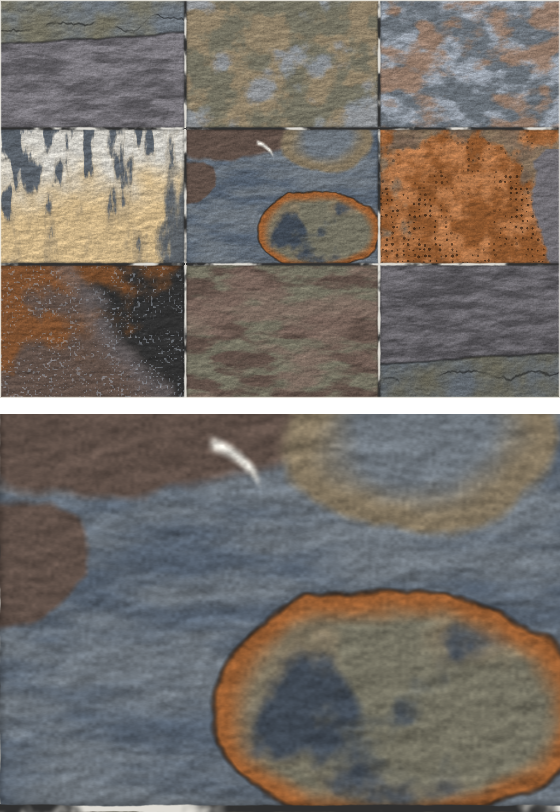
Top: the whole. Bottom: its middle third, enlarged.
Write a Shadertoy shader that draws this texture.

```glsl
// Nine weathered slate tiles, three across and three down, with thin chipped joints.

const vec3 SLATE = vec3(.43, .46, .49), PALE = vec3(.6, .63, .67), DARK = vec3(.19);
const vec3 OLIVE = vec3(.45, .44, .38), BROWN = vec3(.37, .31, .28), RUST = vec3(.6, .37, .2);
const vec3 TAN = vec3(.6, .54, .44), CREAM = vec3(.8, .7, .53), CHALK = vec3(.87, .86, .83);
const vec3 MAUVE = vec3(.43, .42, .44), INK = vec3(.29, .33, .38);

float hash(vec2 p) {
  vec3 v = fract(p.xyx * .1031);
  v += dot(v, v.yzx + 33.33);
  return fract((v.x + v.y) * v.z);
}

float noise(vec2 p) {
  vec2 i = floor(p), f = fract(p), e = vec2(1, 0);
  f *= f * (3. - 2. * f);
  return mix(mix(hash(i), hash(i + e), f.x), mix(hash(i + e.yx), hash(i + 1.), f.x), f.y);
}

float fbm(vec2 p) {
  float sum = 0., amp = .52;
  for (int i = 0; i < 5; i++, amp *= .5) {
    sum += amp * noise(p);
    p = mat2(1.6, 1.2, -1.2, 1.6) * p + 7.3;
  }
  return sum;
}

// Soft threshold around a level
float stain(float n, float level, float soft) { return smoothstep(level - soft, level + soft, n); }

// Thin line along the zero of a field
float line(float d, float width) { return 1. - smoothstep(0., width, abs(d)); }

// Ellipse field: positive inside, zero on the rim
float oval(vec2 q, vec2 centre, vec2 radius) { return 1. - length((q - centre) / radius); }

// Dark round pits, one jittered per cell
float pits(vec2 g) {
  vec2 id = floor(g), centre = .3 + .4 * vec2(hash(id), hash(id + 41.));
  float r = .28 * hash(id + 17.);
  return stain(-length(fract(g) - centre), -r, .06) * step(.1, r);
}

// Two cleaved layers divided by a shadowed ledge
vec3 splitSlate(vec2 q, vec2 p, float n) {
  float d = q.y - .63 - .09 * q.x - .05 * n;
  vec3 lower = MAUVE * mix(.82, 1.15, stain(fbm(p * vec2(5, 22)), .5, .25));
  vec3 col = mix(lower, mix(OLIVE, SLATE, stain(n + .3 * q.x, .68, .25)), stain(d, 0., .01));
  float flake = line(q.y - .71 - .22 * fbm(p * vec2(5, 2)), .014) * stain(n, .45, .1);
  return col * (1. - .4 * max(flake, line(d, .018)));
}

// Rusty rock darkening across a diagonal, with mineral grit
vec3 grittySlate(vec2 q, vec2 p, float n) {
  float d = q.x + .5 * q.y - .97 + .25 * n;
  vec3 col = mix(BROWN, DARK, stain(d, .03, .12));
  col = mix(col, RUST * .85, .8 * stain(n + .6 * (q.y - q.x), .72, .15));
  col = mix(col, MAUVE, .5 * line(d, .13));
  return mix(col, PALE, .5 * stain(noise(p * 75.), .77, .12) * stain(fbm(p * 9.), .48, .12));
}

// Sandy face with vertical ink-blue bleeding
vec3 creamSlate(vec2 q, vec2 p, float n) {
  float streak = fbm(p * vec2(13, 4));
  vec3 col = mix(CREAM, CHALK * .92, stain(q.y + .5 * n, .87, .25));
  col = mix(col, TAN, .6 * stain(streak, .58, .14));
  float bleed = stain(streak + .3 * q.y - .12 * q.x, .78, .07);
  float edge = stain(q.x + .3 * streak - .14 * q.y, 1.01, .06) * stain(-q.y, -.7, .2);
  return mix(col, INK, .85 * max(bleed, edge));
}

// Blue face with brown islands, a rimmed oval and a white chip
vec3 islandSlate(vec2 q, vec2 p, float n) {
  vec2 w = q + .1 * vec2(n, fbm(p * 4. + 20.)) - .05;
  vec3 col = mix(INK * 1.1, SLATE, stain(fbm(p * vec2(4, 15)), .45, .25));
  float brown = max(oval(w, vec2(.2, 1), vec2(.34, .24)), oval(w, vec2(.02, .6), vec2(.12, .17)));
  col = mix(col, BROWN, stain(brown, 0., .07));
  float cap = oval(w, vec2(.73, .92), vec2(.25));
  col = mix(col, mix(TAN * .85, SLATE, stain(cap, .35, .2)), stain(cap, 0., .07));
  float d = oval(w, vec2(.69, .25), vec2(.32, .29));
  vec3 core = mix(OLIVE, TAN * .85, stain(n, .52, .12));
  core = mix(core, INK * .85, stain(n + .3 * oval(w, vec2(.7, .22), vec2(.22, .16)), .53, .09));
  col = mix(col, mix(RUST, core, stain(d, .15, .1)), stain(d, 0., .025));
  col *= 1. - .4 * line(d, .035);
  float x = q.x - .41, chip = line(q.y - .87 + x + 9. * x * x, .03);
  return mix(col, CHALK, chip * stain(-abs(x), -.04, .01));
}

// Rust crust with pits over bare stone
vec3 rustSlate(vec2 q, vec2 p, float n) {
  vec3 col = mix(RUST * .9, RUST + .1, stain(fbm(p * 9.), .52, .17));
  col *= 1. - .5 * pits(p * 24.) * stain(n, .42, .12);
  col = mix(col, mix(BROWN, TAN, fbm(p * 8.)), .9 * stain(n + .5 * q.y - .1 * q.x, .87, .07));
  float y = q.y - .45, corner = stain(q.x + .22 * n - .35 * y * y, 1., .015);
  return mix(col, MAUVE, corner * step(y, .4));
}

// Base and bloom colours with a scattered accent
vec3 mottled(vec2 p, vec3 base, vec3 bloom, vec3 accent) {
  vec3 col = mix(base, bloom, stain(fbm(p), .5, .12));
  return mix(col, accent, .8 * stain(fbm(p * .6 + 31.), .58, .09));
}

vec3 stone(int id, vec2 q) {
  vec2 p = q * vec2(1.4, 1) + float(id) * 13.7, grain = p * vec2(14, 28);
  float n = fbm(p * 4.);
  vec3 col = id == 0 ? grittySlate(q, p, n)
    : id == 1 ? mottled(p * vec2(4, 11), BROWN, OLIVE, mix(MAUVE, RUST, .3))
    : id == 2 ? splitSlate(1. - q, p, n) * .88
    : id == 3 ? creamSlate(q, p, n)
    : id == 4 ? islandSlate(q, p, n)
    : id == 5 ? rustSlate(q, p, n)
    : id == 6 ? splitSlate(q, p, n)
    : id == 7 ? mottled(p * 7., OLIVE, TAN * .93, PALE * .92)
    : mottled(p * vec2(6, 10), SLATE * .95, PALE, mix(RUST, PALE, .4));
  // Fine relief lit from the upper left
  float relief = fbm(grain) - fbm(grain + vec2(-.1, .3));
  return col * (.93 + .65 * relief + .14 * noise(p * 110.));
}

void mainImage(out vec4 fragColor, in vec2 fragCoord) {
  vec2 uv = fragCoord / iResolution.xy, size = vec2(iResolution.x / iResolution.y, 1);
  float aa = 1. / iResolution.y;
  // Tile grid
  vec2 a = vec2(.331, .336), b = vec2(.677), pastA = step(a, uv), pastB = step(b, uv);
  vec2 lo = mix(a * pastA, b, pastB), hi = mix(mix(a, b, pastA), vec2(1), pastB);
  vec2 cell = pastA + pastB;
  vec3 col = stone(int(cell.x + 3. * cell.y), (uv - lo) / (hi - lo));
  // Joints: dark gaps with broken pale mortar, mostly in the uprights
  vec2 gap = min(abs(uv - a), abs(uv - b)) * size, rim = min(uv, 1. - uv) * size;
  float joint = min(gap.x, gap.y), width = .0015 + .003 * fbm(uv * size * 45.);
  float mortar = stain(fbm(uv * size * 14.) + .14 * step(gap.x, gap.y), .57, .08);
  col *= 1. - .3 * line(joint, .01);
  col = mix(col, mix(DARK, CHALK, mortar), stain(-joint, -width, aa));
  // Pale outer margin
  col = mix(col, CHALK * 1.1, stain(-min(rim.x, rim.y), -.0025, aa));
  fragColor = vec4(col, 1);
}
```
